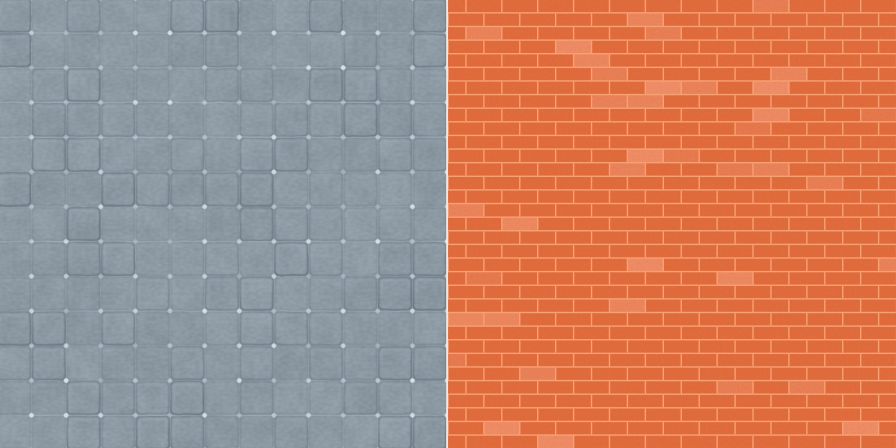
Reproduce this texture procedurally as a WebGL 1 fragment shader.

```glsl
precision highp float;
uniform vec2 u_resolution;

// Lengths are in canvas heights; the canvas spans 2 x 1.
const vec2 TILE_PITCH = vec2(0.0773, 0.0776);
const vec2 TILE_ORIGIN = vec2(0.0703, 0.0730);
const float TILE_HALF = 0.475;     // in tile pitches
const float TILE_ROUND = 0.13;
const float TILE_WOBBLE = 0.022;
const float STUD_RADIUS = 0.065;
const vec2 BRICK_PITCH = vec2(0.0801, 0.0304);
const float BRICK_TOP = 0.0017;
const float JOINT_WIDTH = 0.0031;
const float PALE_SHARE = 0.12;
const float DIVIDER_X = 0.998;
const float DIVIDER_WIDTH = 0.0042;

const vec3 STONE = vec3(0.55, 0.60, 0.64);
const vec3 STONE_LIGHT = vec3(0.62, 0.67, 0.71);
const vec3 STONE_DARK = vec3(0.40, 0.44, 0.49);
const vec3 STUD = vec3(0.86, 0.88, 0.91);
const vec3 BRICK = vec3(0.875, 0.42, 0.235);
const vec3 BRICK_PALE = vec3(0.93, 0.55, 0.40);
const vec3 JOINT = vec3(0.97, 0.63, 0.45);
const vec3 DIVIDER = vec3(0.93, 0.91, 0.90);

float hash(vec2 p) {
  return fract(sin(dot(p, vec2(127.1, 311.7))) * 43758.5);
}

vec2 gradient(vec2 cell) {
  float angle = 6.28318 * hash(cell);
  return vec2(cos(angle), sin(angle));
}

float noise(vec2 p) {
  vec2 i = floor(p), f = fract(p);
  vec2 u = f * f * f * (f * (f * 6.0 - 15.0) + 10.0);
  vec2 e = vec2(1.0, 0.0);
  float low = mix(dot(gradient(i), f), dot(gradient(i + e), f - e), u.x);
  float high = mix(dot(gradient(i + e.yx), f - e.yx),
                   dot(gradient(i + 1.0), f - 1.0), u.x);
  return mix(low, high, u.y);
}

float fbm(vec2 p) {
  float sum = 0.0, amplitude = 0.5;
  for (int i = 0; i < 4; i++) {
    sum += amplitude * noise(p);
    p = p * 2.03 + 17.3;
    amplitude *= 0.5;
  }
  return sum;
}

float roundedBox(vec2 p, float halfSize, float radius) {
  vec2 q = abs(p) - halfSize + radius;
  return length(max(q, 0.0)) + min(max(q.x, q.y), 0.0) - radius;
}

// Antialiased share of a line of the given width, at distance d from its centre.
float line(float d, float width, float pixel) {
  return clamp((0.5 * width - abs(d)) / pixel + 0.5, 0.0, 1.0);
}

vec3 stoneTiles(vec2 uv, float pixel) {
  vec2 grid = (uv - TILE_ORIGIN) / TILE_PITCH;
  vec2 warped = grid + TILE_WOBBLE * vec2(noise(grid * 2.7), noise(grid * 2.7 + 40.0));
  vec2 id = floor(warped);
  vec2 local = fract(warped) - 0.5;
  vec2 corner = floor(grid + 0.5);
  float blur = pixel / TILE_PITCH.x;

  // Mottled face, with a slight shade of its own
  vec3 color = STONE + 0.06 * fbm(grid * 1.6) + 0.035 * noise(grid * vec2(7.0, 11.0));
  color += 0.024 * (hash(id + 3.0) - 0.5);

  // Worn rim: some tiles stand out, others nearly merge
  float relief = mix(0.12, 0.85, pow(hash(id + 9.0), 1.6));
  float d = roundedBox(local, TILE_HALF, TILE_ROUND);
  float lit = smoothstep(-0.25, 0.4, local.y - 0.4 * local.x);
  color = mix(color, STONE_LIGHT, 0.5 * relief * lit * exp(-pow((d + 0.09) / 0.05, 2.0)));
  float rim = exp(-pow(d / (0.026 + 0.4 * blur), 2.0));
  color = mix(color, STONE_DARK, rim * relief * mix(0.95, 0.6, lit));

  // Pale seams, stronger along some rows
  vec2 seam = abs(warped - floor(warped + 0.5));
  float rowGlow = mix(0.15, 0.75, hash(vec2(corner.y, 5.0)));
  rowGlow *= 0.6 + 0.8 * noise(grid * vec2(0.7, 1.0) + 8.0);
  color = mix(color, STONE_LIGHT + 0.05, rowGlow * line(seam.y, 0.045, blur));
  color = mix(color, STONE_LIGHT, 0.25 * line(seam.x, 0.035, blur));

  // Bright gaps where four corners meet
  float stud = smoothstep(blur, -blur, length(grid - corner) - STUD_RADIUS);
  return mix(color, STUD, stud * mix(0.2, 1.0, hash(corner + 21.0)));
}

vec3 brickWall(vec2 uv, float pixel) {
  vec2 grid = vec2(uv.x - 1.0, 1.0 - uv.y + BRICK_TOP) / BRICK_PITCH;
  float row = floor(grid.y);
  grid.x += 0.5 * (1.0 - mod(row, 2.0));
  vec2 id = floor(grid);

  // Scattered pale bricks in several strengths, finely speckled
  float pale = step(1.0 - PALE_SHARE, hash(id + 31.0));
  float strength = mix(0.35, 1.0, hash(id + 57.0)) + 0.15 * noise(uv * 220.0);
  vec3 color = mix(BRICK, BRICK_PALE, pale * strength);
  color += 0.012 * noise(uv * 160.0);

  vec2 edge = (0.5 - abs(fract(grid) - 0.5)) * BRICK_PITCH;
  float joint = max(line(edge.x, JOINT_WIDTH, pixel), line(edge.y, JOINT_WIDTH, pixel));
  return mix(color, JOINT, joint);
}

void main() {
  vec2 uv = gl_FragCoord.xy / u_resolution * vec2(2.0, 1.0);
  float pixel = 1.0 / u_resolution.y;
  vec3 color = uv.x < DIVIDER_X ? stoneTiles(uv, pixel) : brickWall(uv, pixel);
  color = mix(color, DIVIDER, line(uv.x - DIVIDER_X, DIVIDER_WIDTH, pixel));
  gl_FragColor = vec4(color, 1.0);
}
```
